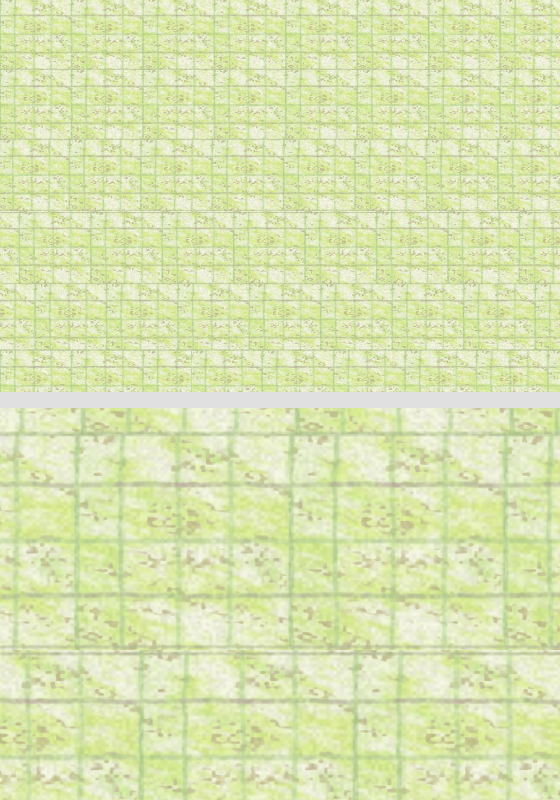
Top: the whole. Bottom: its middle third, enlarged.
Reproduce this pattern procedurally as a Shadertoy shader.

```glsl
const float BLOCKS_ACROSS = 7.84;
const int ROWS = 6;
const float ROW_TOP[6] = float[6](-0.02, 0.97, 1.95, 2.96, 3.97, 4.90);
const float ROW_SHIFT[6] = float[6](0.0, 0.0, -0.03, 0.27, 0.49, 0.67);
const float LAST_ROW_START = 2.67;   // left of this the last row is unshifted

const float COLUMN_EDGE[5] = float[5](0.0, 0.21, 0.475, 0.72, 1.0);
const float COLUMN_INK[5] = float[5](0.85, 0.72, 0.55, 0.55, 0.85);
const float COURSE_EDGE[3] = float[3](0.24, 0.50, 0.755);
const float COURSE_INK[3] = float[3](0.85, 0.60, 0.80);
const float COURSE_MAUVE[3] = float[3](0.85, 0.15, 0.70);

const float LINE_HALF_WIDTH = 0.011;
const float LINE_WOBBLE = 0.014;
const float STROKE_SLOPE = 0.28;
const float GRAIN_SCALE = 62.0;
const float GRAIN_AMOUNT = 0.075;

const vec3 PAPER = vec3(0.930, 0.940, 0.855);
const vec3 LIME = vec3(0.845, 0.910, 0.570);
const vec3 LEAF = vec3(0.790, 0.900, 0.580);
const vec3 GREEN_LINE = vec3(0.700, 0.805, 0.575);
const vec3 MAUVE_LINE = vec3(0.730, 0.700, 0.610);
const vec3 OCHRE = vec3(0.740, 0.710, 0.470);

float hash(vec2 p) {
    return fract(sin(dot(p, vec2(127.1, 311.7))) * 43758.5453);
}

float noise(vec2 p) {
    vec2 cell = floor(p);
    vec2 f = fract(p);
    f = f * f * (3.0 - 2.0 * f);
    float near = mix(hash(cell), hash(cell + vec2(1, 0)), f.x);
    float far = mix(hash(cell + vec2(0, 1)), hash(cell + vec2(1, 1)), f.x);
    return mix(near, far, f.y);
}

float band(float d, float halfWidth, float soft) {
    return 1.0 - smoothstep(halfWidth - soft, halfWidth + soft, abs(d));
}

// Soft-edged slanted dab of colour
float dab(vec2 p, vec2 center, vec2 radius) {
    vec2 d = p - center;
    d.y -= STROKE_SLOPE * d.x;
    return 1.0 - smoothstep(0.3, 1.1, length(d / radius));
}

// Washes and specks, the same in every block
vec3 paintedGround(vec2 q) {
    vec2 stroke = vec2(q.x + STROKE_SLOPE * q.y, q.y - STROKE_SLOPE * q.x);
    float broad = noise(stroke * vec2(5.0, 13.0) + 3.7);
    float fine = noise(stroke * vec2(17.0, 38.0) + 21.3);
    float wash = smoothstep(0.25, 0.85, 0.6 * broad + 0.4 * fine);
    vec3 color = mix(PAPER, LIME, wash);

    float leaf = dab(q, vec2(0.88, 0.62), vec2(0.11, 0.08));
    leaf = max(leaf, dab(q, vec2(0.36, 0.32), vec2(0.13, 0.04)));
    leaf = max(leaf, dab(q, vec2(0.60, 0.10), vec2(0.11, 0.05)));
    leaf = max(leaf, 0.4 * band(q.x - 0.105, 0.09, 0.03));
    color = mix(color, LEAF, leaf * (0.3 + 0.5 * fine));

    float cluster = smoothstep(0.50, 0.78, noise(stroke * vec2(8.0, 25.0) + 47.0));
    float speck = smoothstep(0.45, 0.80, noise(q * vec2(44.0, 58.0) + 9.0));
    return mix(color, mix(OCHRE, MAUVE_LINE, fine), 0.75 * cluster * speck);
}

void mainImage(out vec4 fragColor, in vec2 fragCoord) {
    float pixel = BLOCKS_ACROSS / iResolution.x;
    vec2 p = vec2(fragCoord.x, iResolution.y - fragCoord.y) * pixel;
    float soft = max(0.007, 0.6 * pixel);

    // Find the row and its nearest seam
    int row = 0;
    float seam = 9.0;
    for (int i = 0; i < ROWS; i++) {
        if (p.y >= ROW_TOP[i]) row = i;
        seam = min(seam, abs(p.y - ROW_TOP[i]));
    }
    bool unshifted = row == ROWS - 1 && p.x < LAST_ROW_START;
    float shift = unshifted ? 0.0 : ROW_SHIFT[row];
    vec2 q = vec2(fract(p.x - shift), p.y - ROW_TOP[row]);
    vec3 color = paintedGround(q);

    // Ragged hand-drawn grid
    vec2 wobble = LINE_WOBBLE * (vec2(noise(q.yx * 9.0), noise(q * 9.0 + 5.0)) - 0.5);
    float ragged = 0.45 + 0.75 * noise(q * 36.0 + 70.0);
    for (int i = 0; i < 5; i++) {
        float d = q.x - COLUMN_EDGE[i] + wobble.x;
        color = mix(color, LEAF, 0.25 * band(d, 0.028, 0.018));
        float ink = COLUMN_INK[i] * ragged * band(d, LINE_HALF_WIDTH, soft);
        color = mix(color, GREEN_LINE, min(ink, 1.0));
    }
    for (int i = 0; i < 3; i++) {
        float d = q.y - COURSE_EDGE[i] + wobble.y;
        vec3 tone = mix(GREEN_LINE, MAUVE_LINE, COURSE_MAUVE[i] * noise(q * 14.0 + 2.0) * 1.4);
        color = mix(color, LEAF, 0.2 * band(d, 0.026, 0.016));
        float ink = COURSE_INK[i] * ragged * band(d, LINE_HALF_WIDTH, soft);
        color = mix(color, tone, min(ink, 1.0));
    }

    // Row seams, with one doubled in the middle
    float doubled = band(p.y - ROW_TOP[3], 0.08, 0.01);
    float seamInk = mix(band(seam, 0.010, soft), band(seam - 0.016, 0.007, soft), doubled);
    vec3 seamTone = mix(GREEN_LINE, MAUVE_LINE, 0.3 + 0.3 * doubled);
    color = mix(color, seamTone, min(seamInk * ragged * 0.85, 1.0));

    // Paper grain, different in every repeat
    float grain = noise(p * GRAIN_SCALE) - 0.5;
    float tint = noise(p * GRAIN_SCALE * 0.7 + 31.0) - 0.5;
    color += GRAIN_AMOUNT * (grain + tint * vec3(0.3, -0.1, 0.8));
    fragColor = vec4(clamp(color, 0.0, 1.0), 1.0);
}
```
